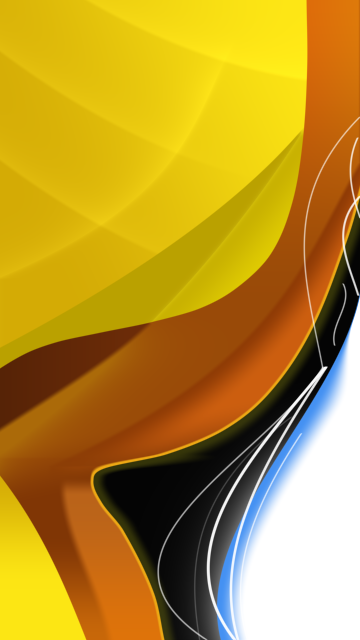
A Shadertoy shader for this background:

```glsl
// Draws sweeping yellow and orange folds above a black wave with white strands.

// Colours
const vec3 YELLOW_DEEP = vec3(.83, .67, .02), YELLOW_LIT = vec3(.99, .9, .08);
const vec3 OLIVE = vec3(.73, .63, 0), OLIVE_LIT = vec3(.88, .8, .01);
const vec3 AMBER = vec3(.6, .29, .03), ORANGE = vec3(.87, .45, .04);
const vec3 FOLD_DARK = vec3(.56, .23, .02), FOLD_LIT = vec3(.8, .37, .06);
const vec3 MAROON = vec3(.42, .17, .03), GOLD = vec3(.7, .47, .04);
const vec3 BROWN = vec3(.5, .21, .02), TONGUE = vec3(.73, .39, .1);
const vec3 RIM = vec3(.93, .66, .08), RIM_GLOW = vec3(.19, .19, .02);
const vec3 BLACK = vec3(.015), GREY = vec3(.46), BLUE = vec3(.27, .57, .95);
const vec3 GLINT = vec3(.05, .06, .03);

// Sizes, in canvas heights
const float ASPECT = .5625, RIM_WIDTH = .006, HALO_WIDTH = .042, STEP = .002;

// Knots of the two main edges, rising in y
const vec2 SHEET[12] = vec2[](
  vec2(-.03, .405), vec2(.039, .447), vec2(.091, .466), vec2(.156, .48),
  vec2(.234, .496), vec2(.312, .518), vec2(.371, .551), vec2(.423, .603),
  vec2(.456, .681), vec2(.473, .779), vec2(.48, .896), vec2(.479, 1));
const vec2 WAVE[12] = vec2[](
  vec2(.257, 0), vec2(.24, .075), vec2(.193, .171), vec2(.159, .215),
  vec2(.146, .249), vec2(.163, .268), vec2(.26, .29), vec2(.352, .329),
  vec2(.423, .388), vec2(.488, .486), vec2(.544, .629), vec2(.57, .72));

// Strands: four evenly spaced x, then low y, high y, half width, opacity
const int STRANDS = 9;
const vec4 STRAND_X[STRANDS] = vec4[](
  vec4(.505, .48, .484, .563), vec4(.563, .551, .548, .559),
  vec4(.56, .543, .537, .563), vec4(.367, .328, .395, .509),
  vec4(.323, .254, .371, .505), vec4(.372, .368, .423, .51),
  vec4(.523, .526, .538, .536), vec4(.387, .378, .41, .471),
  vec4(.312, .306, .345, .456));
const vec4 STRAND_SPAN[STRANDS] = vec4[](
  vec4(.421, .818, .0011, .65), vec4(.659, .785, .0013, .8),
  vec4(.538, .694, .0016, .85), vec4(0, .427, .0023, .95),
  vec4(0, .427, .0012, .65), vec4(0, .427, .002, .9),
  vec4(.46, .557, .0011, .7), vec4(0, .323, .0011, .7),
  vec4(0, .349, .001, .22));

// x of a smooth curve through the knots at height y
float spline(vec2 k[12], float y) {
  int i = 0;
  while (i < 10 && y > k[i + 1].y) i++;
  vec2 a = k[i], b = k[i + 1], ta = b - k[max(i - 1, 0)], tb = k[min(i + 2, 11)] - a;
  float h = b.y - a.y, t = clamp((y - a.y) / h, 0., 1.), s = 1. - t;
  return mix(a.x, b.x, t * t * (3. - 2. * t)) + h * t * s * (s * ta.x / ta.y - t * tb.x / tb.y);
}

// x of a cubic through four evenly spaced points at height y
float cubic(vec4 xs, vec2 span, float y) {
  float a = 3. * clamp((y - span.x) / (span.y - span.x), 0., 1.);
  float b = a - 1., c = a - 2., d = a - 3.;
  return dot(xs, vec4(-b * c * d, 3. * a * c * d, -3. * a * b * d, a * b * c)) / 6.;
}

// Signed distances, positive to the right of a curve
float side(vec2 k[12], vec2 p) {
  float x = spline(k, p.y), slope = (spline(k, p.y + STEP) - spline(k, p.y - STEP)) / (2. * STEP);
  return (p.x - x) / length(vec2(1, slope));
}
float side(vec4 xs, vec2 span, vec2 p) {
  float x = cubic(xs, span, p.y);
  float slope = (cubic(xs, span, p.y + STEP) - cubic(xs, span, p.y - STEP)) / (2. * STEP);
  return (p.x - x) / length(vec2(1, slope));
}

float fill(float d) { float w = .8 / iResolution.y; return smoothstep(-w, w, d); }
float below(float lo, float hi, float y) { return 1. - smoothstep(lo, hi, y); }

vec3 orangeFolds(vec2 p, float beam) {
  vec3 col = mix(AMBER, ORANGE, smoothstep(.52, 1., p.y));
  col.g += .7 * (p.x - .52) * smoothstep(.6, .9, p.y);
  float fold = side(vec4(.078, .341, .475, .563), vec2(.271, .746), p);
  vec3 under = mix(FOLD_DARK, FOLD_LIT, smoothstep(0., .05, fold));
  col = mix(col, under, smoothstep(-.004, .004, fold) * smoothstep(.24, .31, p.y));
  // Golden ribbon and the maroon hollow above it
  col = mix(col, GOLD, .7 * exp(-max(beam, 0.) / .03) * below(.42, .52, p.y));
  float hollow = side(vec4(-.026, .068, .159, .234), vec2(.31, .493), p);
  col = mix(col, MAROON * (.8 + p.x), below(-.006, .004, hollow));
  // Lower drape with its lighter tongue
  vec3 drape = mix(ORANGE * .9, BROWN, smoothstep(0., .17, p.y));
  col = mix(col, drape, below(.2, .3, p.y - .2 * p.x));
  float tongue = side(vec4(.167, .141, .11, .094), vec2(0, .24), p);
  vec3 lit = mix(ORANGE, TONGUE, smoothstep(0., .22, p.y));
  return mix(col, lit, smoothstep(-.003, .012, tongue) * below(.225, .255, p.y));
}

vec3 yellowSheet(vec2 p, float beam) {
  vec3 col = mix(YELLOW_DEEP, YELLOW_LIT, smoothstep(.1, .9, 1.3 * p.x + .6 * p.y - .33));
  for (float n = 0.; n < 3.; n++) {
    float d = p.y - 1.09 + .17 * n + .75 * p.x - .63 * p.x * p.x;
    float fade = 1. - smoothstep(.1, .45, p.x) * min(n, 1.);
    col += GLINT * fade * smoothstep(-.004, .004, d) * exp(-max(d, 0.) / .04);
  }
  float arc = side(vec4(-.007, .208, .306, .365), vec2(.564, .935), p);
  col += GLINT * exp(-abs(arc) / (arc < 0. ? .03 : .004)) * below(.85, .95, p.y);
  float shade = side(vec4(-.007, .197, .359, .478), vec2(.453, .805), p);
  vec3 olive = mix(OLIVE, OLIVE_LIT, .35 * fill(beam) + .65 * smoothstep(0., .08, beam));
  olive += GLINT * exp(-abs(beam) / .003);
  return mix(col, olive, fill(shade) * below(.785, .805, p.y));
}

void mainImage(out vec4 fragColor, in vec2 fragCoord) {
  vec2 p = fragCoord / iResolution.xy * vec2(ASPECT, 1);
  float beam = side(vec4(-.007, .193, .349, .471), vec2(.284, .792), p);
  vec3 col = orangeFolds(p, beam);
  float corner = side(vec4(.135, .099, .055, -.004), vec2(0, .262), p);
  col = mix(col, mix(YELLOW_LIT, YELLOW_DEEP, smoothstep(.08, .27, p.y)), fill(-corner));
  col = mix(col, yellowSheet(p, beam), fill(-side(SHEET, p)));
  // Black wave, its gold rim and the grey sheen
  float wave = side(WAVE, p), shore = side(vec4(.345, .378, .492, .566), vec2(0, .57), p);
  vec3 dark = BLACK + RIM_GLOW * below(.004, .022, wave);
  dark = mix(dark, GREY, .9 * exp(min(shore, 0.) / .028) * below(.2, .42, p.y));
  col = mix(col, RIM, smoothstep(-RIM_WIDTH, -.4 * RIM_WIDTH, wave));
  col = mix(col, dark, fill(wave));
  // Blue halo that melts into white
  float halo = HALO_WIDTH * below(.36, .5, p.y) + .002;
  col = mix(col, mix(BLUE, vec3(1), smoothstep(.1, 1., shore / halo)), fill(shore));
  // White strands
  for (int i = 0; i < STRANDS; i++) {
    vec4 s = STRAND_SPAN[i];
    float line = fill(s.z - abs(side(STRAND_X[i], s.xy, p)));
    col = mix(col, vec3(1), line * fill(p.y - s.x) * fill(s.y - p.y) * s.w);
  }
  fragColor = vec4(clamp(col, 0., 1.), 1);
}
```
